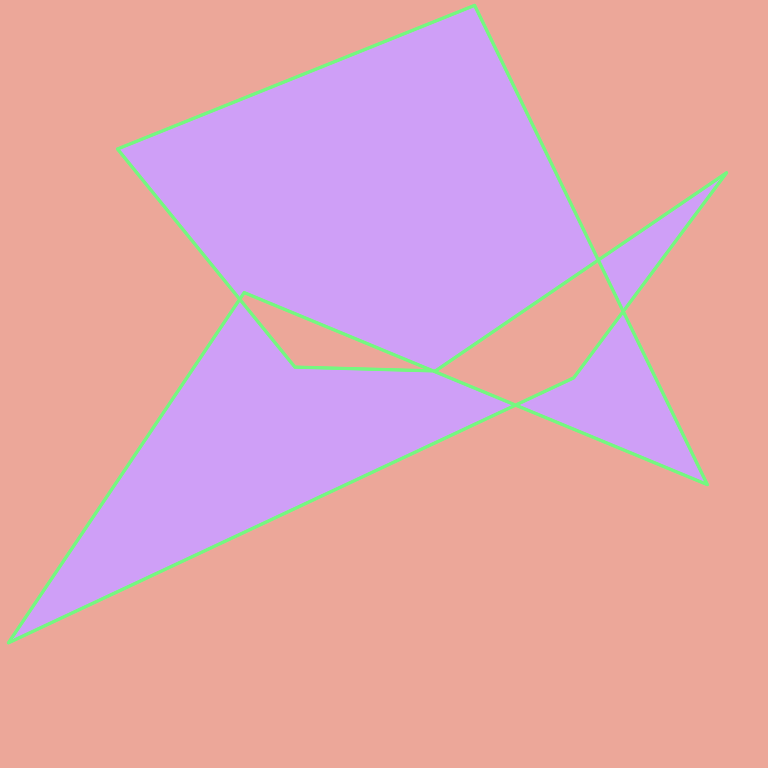
Give the GLSL for this background, as a Shadertoy shader.

```glsl
const vec3 GROUND_COLOR = vec3(0.925, 0.655, 0.600);
const vec3 FILL_COLOR = vec3(0.810, 0.625, 0.970);
const vec3 OUTLINE_COLOR = vec3(0.460, 0.970, 0.500);
const float OUTLINE_HALF_WIDTH = 0.0022;

const int CORNER_COUNT = 9;
const vec2 CORNERS[CORNER_COUNT] = vec2[](
    vec2(0.153, 0.806), vec2(0.618, 0.993), vec2(0.921, 0.369),
    vec2(0.318, 0.619), vec2(0.011, 0.163), vec2(0.747, 0.508),
    vec2(0.946, 0.775), vec2(0.567, 0.517), vec2(0.384, 0.522)
);

float segmentDistance(vec2 p, vec2 a, vec2 b) {
    vec2 edge = b - a;
    float along = clamp(dot(p - a, edge) / dot(edge, edge), 0.0, 1.0);
    return length(p - a - edge * along);
}

// Signed distance under the even-odd rule: negative inside
float polygonDistance(vec2 p) {
    float nearest = 1e5;
    float side = 1.0;
    for (int i = 0; i < CORNER_COUNT; i++) {
        vec2 a = CORNERS[i];
        vec2 b = CORNERS[(i + 1) % CORNER_COUNT];
        nearest = min(nearest, segmentDistance(p, a, b));

        // Flip the side for each edge crossed by a ray to the right
        if ((a.y > p.y) != (b.y > p.y)) {
            float crossingX = mix(a.x, b.x, (p.y - a.y) / (b.y - a.y));
            if (p.x < crossingX) side = -side;
        }
    }
    return side * nearest;
}

void mainImage(out vec4 fragColor, in vec2 fragCoord) {
    float scale = min(iResolution.x, iResolution.y);
    vec2 p = (fragCoord - 0.5 * iResolution.xy) / scale + 0.5;
    float softness = 0.5 / scale;
    float d = polygonDistance(p);

    // Fill, then outline
    float fill = 1.0 - smoothstep(-softness, softness, d);
    float outline = 1.0 - smoothstep(-softness, softness, abs(d) - OUTLINE_HALF_WIDTH);
    vec3 color = mix(GROUND_COLOR, FILL_COLOR, fill);
    color = mix(color, OUTLINE_COLOR, outline);

    fragColor = vec4(color, 1.0);
}
```
